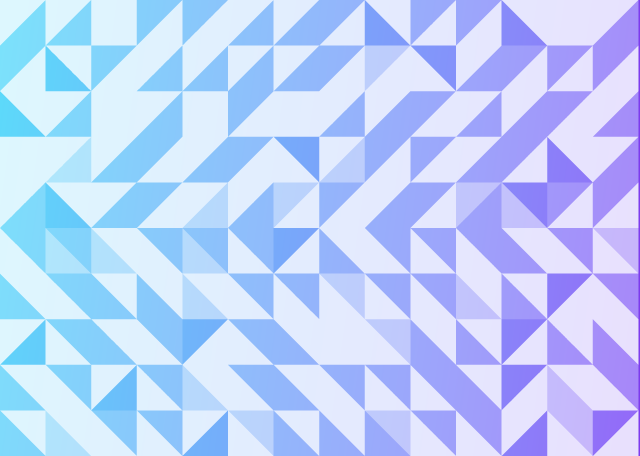
Reproduce this background procedurally as a Shadertoy shader.

```glsl
// Grid of half-square triangles in pale and tinted tones over a cyan to violet gradient.

const float ROWS = 10.0;
const float COLUMNS = 14.0;
const float SLANT = 0.10;           // how far the gradient leans down the canvas
const float SEED = 7.0;
const int SAMPLES = 4;              // antialiasing samples per axis

// Gradient stops, left to right
const vec3 CYAN   = vec3(0.36, 0.86, 0.98);
const vec3 SKY    = vec3(0.44, 0.71, 0.98);
const vec3 INDIGO = vec3(0.52, 0.57, 0.98);
const vec3 VIOLET = vec3(0.58, 0.41, 0.97);
const vec3 EDGE   = vec3(0.49, 0.23, 0.93);

// Amount of white laid over the gradient for each tone
const float PALE = 0.79;
const float SOFT = 0.49;
const float TINT = 0.19;
const float DEEP = 0.00;

// Share of cells that break the common pattern
const float TURNED_SHARE = 0.17;
const float SOFT_SHARE   = 0.15;
const float PLAIN_SHARE  = 0.06;
const float FULL_SHARE   = 0.04;

// Four random values per cell
vec4 hash42(vec2 p) {
    vec4 q = fract(p.xyxy * vec4(0.1031, 0.1030, 0.0973, 0.1099));
    q += dot(q, q.wzxy + 33.33);
    return fract((q.xxyz + q.yzzw) * q.zywx);
}

vec3 gradient(float t) {
    float s = clamp(t, 0.0, 1.0) * 3.0;
    vec3 c = mix(CYAN, SKY, clamp(s, 0.0, 1.0));
    c = mix(c, INDIGO, clamp(s - 1.0, 0.0, 1.0));
    return mix(c, VIOLET, clamp(s - 2.0, 0.0, 1.0));
}

// White amount at a grid point, with rows counted from the top
float triangleTone(vec2 grid) {
    vec2 cell = floor(grid);
    vec2 local = fract(grid);
    vec4 rnd = hash42(cell + SEED);

    // Diagonals rise in the upper half and fall in the lower half
    bool turned = rnd.x < TURNED_SHARE;
    bool rising = (cell.y < ROWS * 0.5) != turned;
    float diagonal = rising ? 1.0 - local.x : local.x;
    bool upper = local.y < diagonal;

    // Turned cells are deep; others are tinted or soft
    float tone = turned ? DEEP : (rnd.y < SOFT_SHARE ? SOFT : TINT);
    bool filled = upper == (rnd.z < 0.5);
    if (rnd.w < PLAIN_SHARE) return PALE;
    if (rnd.w > 1.0 - FULL_SHARE) return filled ? tone : SOFT;
    return filled ? tone : PALE;
}

vec3 pattern(vec2 uv, float aspect) {
    vec2 grid = vec2(uv.x * aspect, 1.0 - uv.y) * ROWS;

    // Bare strip beyond the last column
    if (grid.x >= COLUMNS) return EDGE;

    float t = (uv.x + SLANT * (1.0 - uv.y)) / (1.0 + SLANT);
    return mix(gradient(t), vec3(1.0), triangleTone(grid));
}

void mainImage(out vec4 fragColor, in vec2 fragCoord) {
    float aspect = iResolution.x / iResolution.y;
    vec3 sum = vec3(0.0);

    // Average a small grid of samples to smooth every edge
    for (int j = 0; j < SAMPLES; j++) {
        for (int i = 0; i < SAMPLES; i++) {
            vec2 offset = (vec2(i, j) + 0.5) / float(SAMPLES) - 0.5;
            sum += pattern((fragCoord + offset) / iResolution.xy, aspect);
        }
    }
    fragColor = vec4(sum / float(SAMPLES * SAMPLES), 1.0);
}
```
